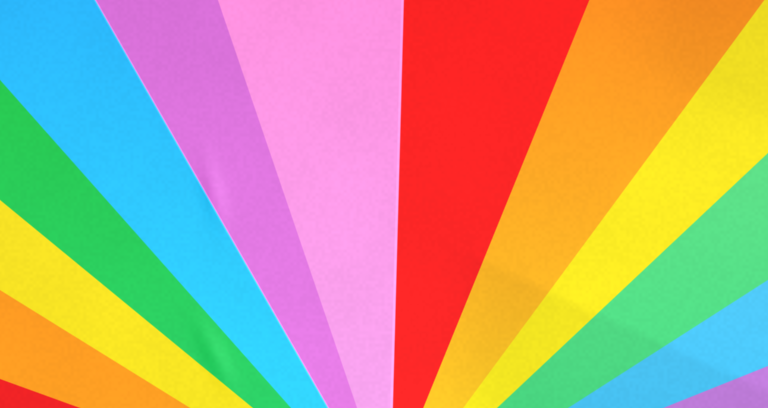
Write a WebGL 1 fragment shader that draws this background.

```glsl
precision highp float;
// A fan of coloured paper strips spreading upward from below the lower edge.
uniform vec2 u_resolution;

const float ASPECT = 1.882;

float hash(vec2 p) {
  p = fract(p * vec2(0.1031, 0.1173));
  p += dot(p, p.yx + 33.33);
  return fract((p.x + p.y) * p.x * 17.3);
}

float noise(vec2 p) {
  vec2 i = floor(p), f = fract(p);
  f = f * f * (3.0 - 2.0 * f);
  float low = mix(hash(i), hash(i + vec2(1.0, 0.0)), f.x);
  float high = mix(hash(i + vec2(0.0, 1.0)), hash(i + 1.0), f.x);
  return mix(low, high, f.y);
}

// Signed distance to the line from a up to b, positive on its right.
float rightOf(vec2 p, vec2 a, vec2 b) {
  vec2 d = normalize(b - a);
  return (p.x - a.x) * d.y - (p.y - a.y) * d.x;
}

// Lays the next strip over everything right of the line from (foot, 0) to tip.
vec3 strip(vec3 under, vec2 p, float foot, vec2 tip, vec3 low, vec3 high) {
  float soft = max(0.0025, 0.8 / u_resolution.y);
  float d = rightOf(p, vec2(foot, 0.0), tip);
  return mix(under, mix(low, high, p.y), smoothstep(-soft, soft, d));
}

// A small fold: dark on one side of its axis, light on the other.
float crease(vec2 p, vec2 centre, vec2 axis, vec2 size) {
  axis = normalize(axis);
  vec2 q = p - centre;
  q = vec2(dot(q, vec2(axis.y, -axis.x)), dot(q, axis)) / size;
  return q.x * exp(-dot(q, q));
}

void main() {
  vec2 p = gl_FragCoord.xy / u_resolution * vec2(ASPECT, 1.0);

  // Left strips
  vec3 col = vec3(0.95, 0.14, 0.15);
  col = strip(col, p, 0.196, vec2(0.0, 0.071), vec3(1.0, 0.63, 0.14), vec3(1.0, 0.55, 0.13));
  col = strip(col, p, 0.466, vec2(0.0, 0.289), vec3(0.98, 0.91, 0.14), vec3(0.97, 0.87, 0.15));
  col = strip(col, p, 0.620, vec2(0.0, 0.510), vec3(0.18, 0.83, 0.41), vec3(0.15, 0.77, 0.29));
  col = strip(col, p, 0.713, vec2(0.0, 0.804), vec3(0.20, 0.85, 1.0), vec3(0.17, 0.72, 0.99));
  col = strip(col, p, 0.804, vec2(0.233, 1.0), vec3(0.92, 0.50, 0.92), vec3(0.85, 0.44, 0.85));

  // Middle strips
  col = strip(col, p, 0.875, vec2(0.534, 1.0), vec3(0.98, 0.65, 0.95), vec3(1.0, 0.57, 0.88));
  col = strip(col, p, 0.963, vec2(0.990, 1.0), vec3(1.0, 0.16, 0.16), vec3(0.99, 0.14, 0.14));

  // Right strips
  col = strip(col, p, 1.037, vec2(1.444, 1.0), vec3(1.0, 0.80, 0.16), vec3(1.0, 0.57, 0.14));
  col = strip(col, p, 1.135, vec2(1.873, 1.0), vec3(1.0, 0.95, 0.14), vec3(0.98, 0.90, 0.14));
  col = strip(col, p, 1.218, vec2(ASPECT, 0.625), vec3(0.30, 0.88, 0.53), vec3(0.42, 0.88, 0.54));
  col = strip(col, p, 1.392, vec2(ASPECT, 0.314), vec3(0.29, 0.79, 0.99), vec3(0.38, 0.82, 0.97));
  col = strip(col, p, 1.625, vec2(ASPECT, 0.103), vec3(0.77, 0.50, 0.88), vec3(0.80, 0.52, 0.88));

  // Pale paper rims
  float rim = abs(rightOf(p, vec2(0.804, 0.0), vec2(0.233, 1.0)));
  col += 0.12 * smoothstep(0.005, 0.0, rim);
  rim = abs(rightOf(p, vec2(0.963, 0.0), vec2(0.990, 1.0)) + 0.004);
  col += 0.06 * smoothstep(0.005, 0.0, rim);

  // Faint shadows falling across the right side
  float lowShade = smoothstep(-0.01, 0.02, rightOf(p, vec2(1.882, 0.044), vec2(1.054, 0.424)) * -1.0);
  float highShade = smoothstep(0.0, 0.14, rightOf(p, vec2(1.5, 0.80), vec2(1.882, 0.62)) * -1.0);
  float rightSide = smoothstep(1.05, 1.25, p.x);
  col *= 1.0 - 0.045 * rightSide * lowShade;
  col *= 1.0 - 0.05 * smoothstep(1.45, 1.7, p.x) * highShade;

  // Creases, broad mottling and fine grain
  float fold = crease(p, vec2(0.523, 0.53), vec2(-0.25, 1.0), vec2(0.025, 0.08));
  fold += crease(p, vec2(0.525, 0.13), vec2(-0.5, 1.0), vec2(0.025, 0.08));
  col += 0.10 * fold;
  col *= 1.0 + 0.025 * (noise(p * 7.0) - 0.5) + 0.03 * (noise(p * 130.0) - 0.5);

  gl_FragColor = vec4(clamp(col, 0.0, 1.0), 1.0);
}
```
